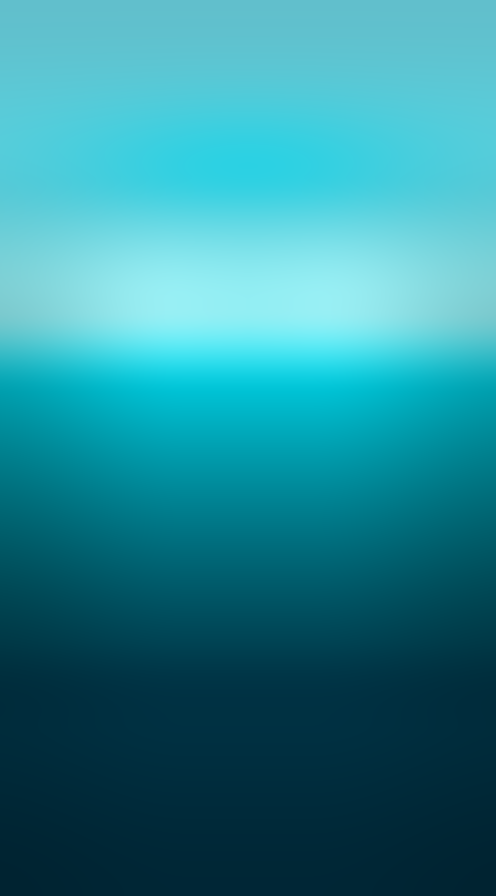
Give the GLSL for this background, as a Shadertoy shader.

```glsl
// Soft teal seascape: a hazy sky with a cyan bloom, a pale glowing horizon,
// and water fading to a dark floor. Built from blended vertical ramps,
// a Gaussian bloom and a gentle darkening towards the sides.

vec3 skyColor(vec2 uv, float down) {
    vec3 haze = mix(vec3(0.38, 0.75, 0.80), vec3(0.36, 0.80, 0.85),
                    smoothstep(0.0, 0.16, down));
    vec2 offset = vec2(uv.x - 0.5, down - 0.185) / vec2(0.36, 0.068);
    return mix(haze, vec3(0.17, 0.82, 0.89), exp(-dot(offset, offset)));
}

vec3 waterColor(float down) {
    // Light falls off quickly below the surface, then settles on the floor.
    float depth = down - 0.46;
    vec3 water = vec3(0.0, 0.71, 0.78) - depth * vec3(0.0, 2.15, 2.25)
               + depth * depth * vec3(0.0, 1.6, 1.9);
    vec3 seabed = mix(vec3(0.0, 0.20, 0.27), vec3(0.0, 0.15, 0.21),
                      smoothstep(0.74, 1.0, down));
    return mix(water, seabed, smoothstep(0.71, 0.82, down));
}

void mainImage(out vec4 fragColor, in vec2 fragCoord) {
    vec2 uv = fragCoord / iResolution.xy;
    float down = 1.0 - uv.y;
    float side = abs(2.0 * uv.x - 1.0);

    // Pale horizon band, a little brighter in two lobes off the centre.
    float lobe = (side - 0.42) / 0.3;
    vec3 horizon = vec3(0.57, 0.93, 0.95) + vec3(0.03, 0.01, 0.01) * exp(-lobe * lobe);

    vec3 color = mix(skyColor(uv, down), horizon, smoothstep(0.195, 0.335, down));
    color = mix(color, waterColor(down), smoothstep(0.345, 0.44, down));

    // Side shading starts at the horizon and eases off near the floor.
    float shade = smoothstep(0.16, 0.42, down) * (1.0 - 0.5 * smoothstep(0.65, 0.85, down));
    color *= 1.0 - 0.19 * shade * smoothstep(0.25, 1.1, side);

    fragColor = vec4(clamp(color, 0.0, 1.0), 1.0);
}
```
